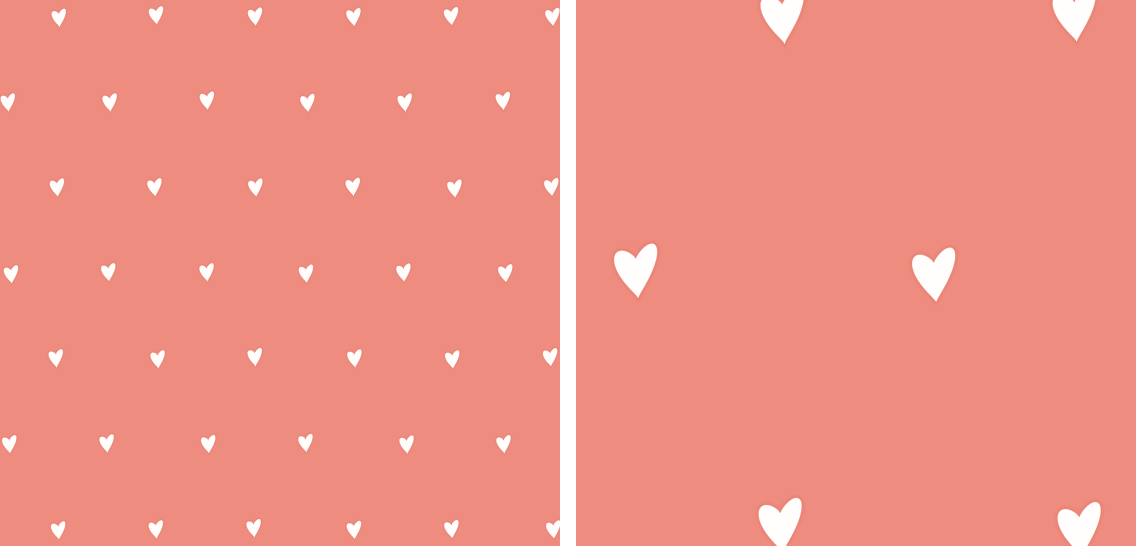
Left, the full canvas; right, a detail of the centre.
This pattern is drawn by a WebGL 1 fragment shader. Its source:

```glsl
precision highp float;
// Staggered rows of small, slightly lopsided white hearts on coral.
uniform vec2 u_resolution;

#define PITCH vec2(0.1811, 0.1565)   // heart spacing, in canvas heights
#define FIRST vec2(0.1060, 0.0303)   // first heart, from the top left
#define STAGGER 0.482                // shift of odd rows, in columns
#define HEART_HEIGHT 0.0333
#define JITTER vec2(0.0036, 0.0027)  // hand-placed wobble
#define LEAN vec2(0.06, 0.23)        // shear that lifts the right lobe
#define RIM 0.0022                   // width of the faint dark edge
#define CORAL vec3(0.928, 0.549, 0.498)
#define RIM_COLOR vec3(0.918, 0.512, 0.455)
#define WHITE vec3(1.0, 0.995, 0.992)

// Two layered sines per axis give each cell its own offset in -1..1.
vec2 wobble(vec2 cell) {
  vec2 a = vec2(dot(cell, vec2(2.7, 4.1)), dot(cell, vec2(3.9, 2.3)));
  vec2 b = vec2(dot(cell, vec2(5.3, 1.9)), dot(cell, vec2(1.7, 6.1)));
  return 0.6 * sin(a + 1.0) + 0.4 * sin(b + 2.0);
}

// Heart of unit height with its tip at the origin; negative inside.
float heartField(vec2 p) {
  p.x += LEAN.x * p.y;
  p.y -= LEAN.y * p.x;
  float u = abs(p.x) / 0.4;
  float v = (p.y - 0.36 - 0.42 * pow(u + 0.0001, 0.8)) / 0.36;
  return length(vec2(u, v)) - 1.0;
}

// Field divided by its slope approximates true distance.
float heartDistance(vec2 p) {
  vec2 e = vec2(0.01, 0.0);
  vec2 slope = vec2(heartField(p + e.xy) - heartField(p - e.xy),
                    heartField(p + e.yx) - heartField(p - e.yx)) / (2.0 * e.x);
  return heartField(p) / max(length(slope), 0.5);
}

void main() {
  float pixel = 1.0 / u_resolution.y;
  vec2 p = gl_FragCoord.xy * pixel;
  p.y = 1.0 - p.y;

  // Nearest heart in the staggered grid
  vec2 grid = (p - FIRST) / PITCH;
  float row = floor(grid.y + 0.5);
  float shift = STAGGER * mod(row, 2.0);
  float column = floor(grid.x + shift + 0.5);
  vec2 cell = vec2(column, row);
  vec2 center = FIRST + PITCH * vec2(column - shift, row) + JITTER * wobble(cell);

  // Local heart space, y up, origin at the tip
  vec2 local = (p - center) * vec2(1.0, -1.0) / HEART_HEIGHT + vec2(0.0, 0.5);
  float d = heartDistance(local) * HEART_HEIGHT;

  // Coral ground, faint rim, white fill
  float rim = 1.0 - smoothstep(0.0, RIM + pixel, d);
  float fill = 1.0 - smoothstep(-0.75 * pixel, 0.75 * pixel, d);
  vec3 color = mix(CORAL, RIM_COLOR, rim);
  color = mix(color, WHITE, fill);
  gl_FragColor = vec4(color, 1.0);
}
```
